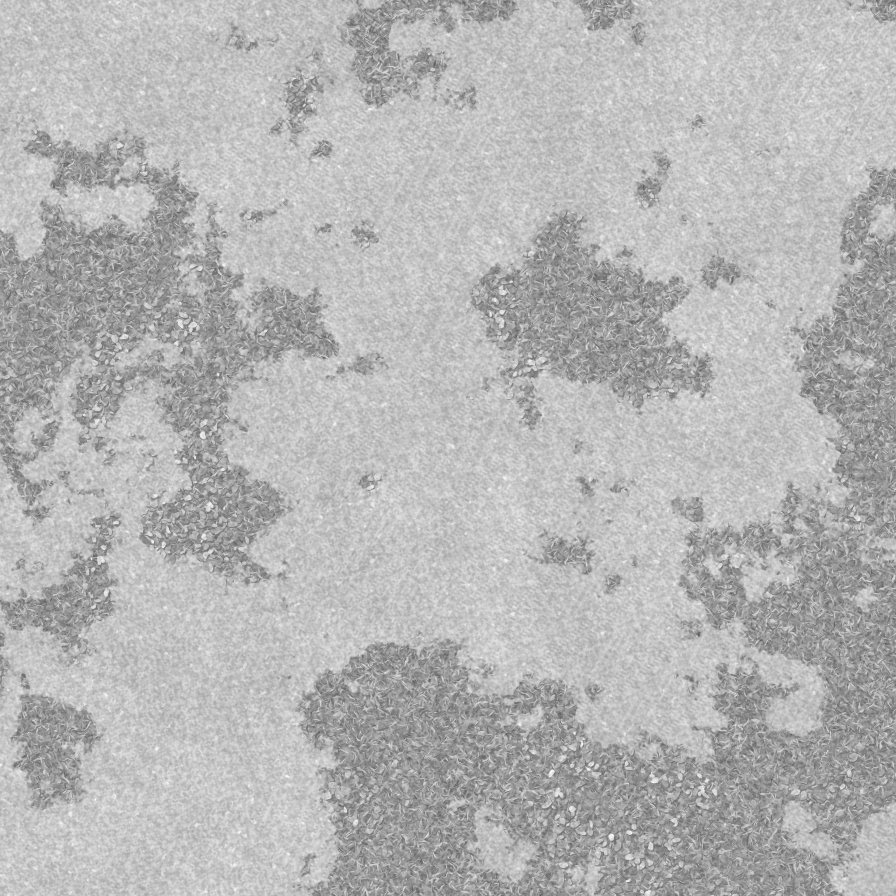
Reproduce this texture procedurally as a Shadertoy shader.

```glsl
float hash(vec2 p) {
    return fract(sin(dot(p, vec2(127.1, 311.7))) * 43758.5453);
}

float valueNoise(vec2 p) {
    vec2 cell = floor(p);
    vec2 f = fract(p);
    f = f * f * (3.0 - 2.0 * f);
    float low = mix(hash(cell), hash(cell + vec2(1.0, 0.0)), f.x);
    float high = mix(hash(cell + vec2(0.0, 1.0)), hash(cell + vec2(1.0)), f.x);
    return mix(low, high, f.y);
}

mat2 rotation(float angle) {
    float c = cos(angle), s = sin(angle);
    return mat2(c, s, -s, c);
}

float fbm(vec2 p, int octaves, float gain) {
    float sum = 0.0, total = 0.0, weight = 1.0;
    mat2 turn = rotation(0.65);
    for (int i = 0; i < octaves; i++) {
        sum += weight * valueNoise(p);
        total += weight;
        weight *= gain;
        p = turn * p * 2.03 + 17.3;
    }
    return sum / total;
}

// Randomly turned ellipses, one per cell: x = coverage, y = tone of the top one
vec2 scatter(vec2 uv, float cells, vec2 size, float seed, float blur) {
    vec2 p = uv * cells;
    vec2 home = floor(p);
    vec2 result = vec2(0.0, 0.5);
    for (int y = -1; y <= 1; y++) {
        for (int x = -1; x <= 1; x++) {
            vec2 cell = home + vec2(x, y);
            vec2 key = cell + seed;
            vec2 center = cell + vec2(hash(key), hash(key + 41.7));
            vec2 q = rotation(6.2832 * hash(key + 83.1)) * (p - center) / cells;
            vec2 radius = size * mix(0.5, 1.3, hash(key + 29.4));
            float d = (length(q / radius) - 1.0) * radius.y;
            float cover = 1.0 - smoothstep(-0.5 * blur, 0.5 * blur, d);
            result.x = max(result.x, cover);
            result.y = mix(result.y, hash(key + 57.9), cover);
        }
    }
    return result;
}

float groundTone(vec2 uv, float grain) {
    float clouds = fbm(uv * 14.0 + 5.0, 5, 0.7) - 0.5;
    return 0.768 + 0.12 * clouds + 0.24 * grain;
}

float grassTone(vec2 uv, float grain, float blur) {
    float tone = 0.54 + 0.36 * grain;
    for (int i = 0; i < 4; i++) {
        float layer = float(i);
        vec2 blade = scatter(uv + 0.37 * layer, 125.0 + 13.0 * layer,
                             vec2(0.0046, 0.0010), 13.0 * layer, blur);
        tone = mix(tone, mix(0.40, 0.87, blade.y) + 0.15 * grain, 0.85 * blade.x);
    }
    return tone;
}

void mainImage(out vec4 fragColor, in vec2 fragCoord) {
    vec2 uv = fragCoord / iResolution.y;
    float blur = max(1.2 / iResolution.y, 0.0008);

    // Ragged, fragmented patches of grass
    float field = fbm(uv * 4.8 + 8.0, 7, 0.68);
    float grass = smoothstep(0.522, 0.556, field);

    // Fine grain shared by both surfaces
    vec2 grainUv = rotation(0.5) * uv;
    float grain = 0.4 * valueNoise(grainUv * 240.0)
                + 0.6 * valueNoise(grainUv * 480.0 + 9.0) - 0.5;

    // Small bends keep blades and flakes irregular
    vec2 bend = vec2(valueNoise(uv * 210.0 + 3.0), valueNoise(uv * 210.0 + 61.0)) - 0.5;
    vec2 bentUv = uv + 0.0032 * bend;
    float tone = mix(groundTone(uv, grain), grassTone(bentUv, grain, blur), grass);

    // Pale specks on the bare ground
    vec2 speck = scatter(bentUv, 85.0, vec2(0.0028, 0.0017), 71.0, blur);
    tone += 0.10 * speck.x * smoothstep(0.4, 1.0, speck.y) * (1.0 - grass);

    // Leaf litter with small shadows, gathered along the grass
    float litter = smoothstep(0.49, 0.62, fbm(uv * 9.0 + 50.0, 5, 0.68))
                 * smoothstep(0.50, 0.545, field);
    vec2 flakeSize = vec2(0.0040, 0.0024);
    vec2 shadow = scatter(bentUv + vec2(-0.0012, 0.0016), 125.0, flakeSize, 23.0, blur);
    vec2 flake = scatter(bentUv, 125.0, flakeSize, 23.0, blur);
    tone = mix(tone, 0.44, 0.7 * shadow.x * litter);
    tone = mix(tone, mix(0.52, 0.90, flake.y) + 0.25 * grain, flake.x * litter);

    fragColor = vec4(vec3(clamp(tone, 0.0, 1.0)), 1.0);
}
```
